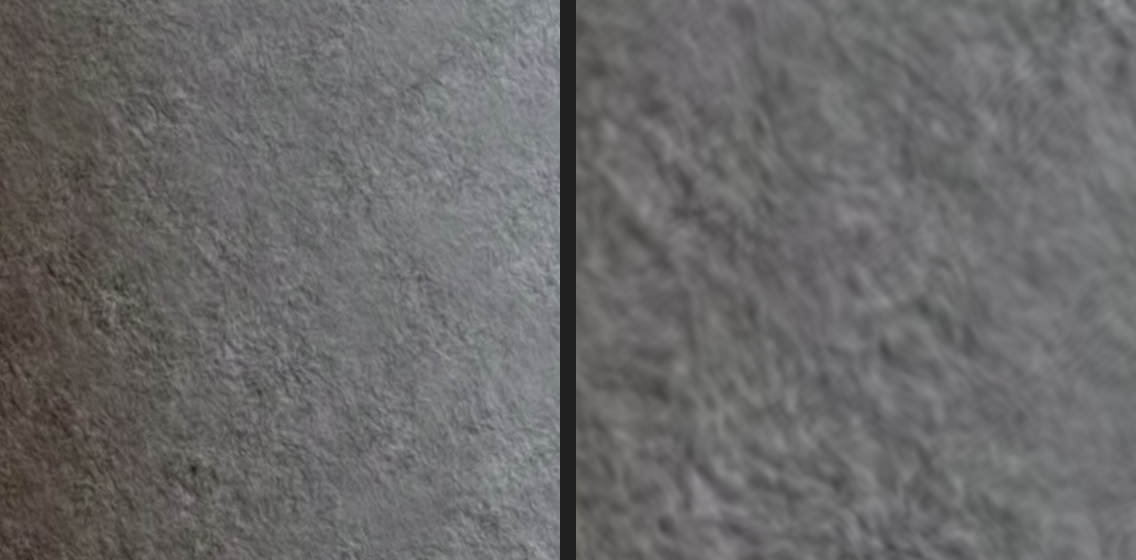
Left, the full canvas; right, a detail of the centre.
Give the GLSL for this texture, as a three.js fragment shader.

```glsl
// Soft grey suede with a slanted nap, shading from warm brown shadow to cool light.
varying vec2 vUv;

vec2 hashDirection(vec2 cell) {
  float angle = 6.2832 * fract(sin(dot(cell, vec2(127.1, 311.7))) * 43758.5453);
  return vec2(cos(angle), sin(angle));
}

// Gradient noise, centred on zero
float noise(vec2 p) {
  vec2 cell = floor(p);
  vec2 f = p - cell;
  vec2 s = f * f * f * (f * (f * 6.0 - 15.0) + 10.0);
  vec2 e = vec2(1.0, 0.0);
  float low = mix(dot(hashDirection(cell), f),
                  dot(hashDirection(cell + e.xy), f - e.xy), s.x);
  float high = mix(dot(hashDirection(cell + e.yx), f - e.yx),
                   dot(hashDirection(cell + e.xx), f - e.xx), s.x);
  return mix(low, high, s.y);
}

// Height of the nap: x runs across the fibres, y along them
float napHeight(vec2 p) {
  float height = 0.0;
  float weight = 0.9;
  vec2 frequency = vec2(34.0, 23.0);
  for (int i = 0; i < 4; i++) {
    height += weight * noise(p * frequency + float(i) * 19.7);
    frequency *= 1.6;
    weight *= 0.8;
  }
  return height;
}

// Base colour from the shadowed side (0) to the lit side (1)
vec3 lightRamp(float t) {
  vec3 color = mix(vec3(0.300, 0.260, 0.228), vec3(0.362, 0.345, 0.325), smoothstep(-0.1, 0.24, t));
  color = mix(color, vec3(0.425, 0.424, 0.430), smoothstep(0.15, 0.55, t));
  return mix(color, vec3(0.525, 0.545, 0.560), smoothstep(0.48, 1.16, t));
}

void main() {
  vec2 uv = vUv;

  // Broad light, with slow uneven patches
  float patches = noise(uv * 4.0 + 3.0) + 0.7 * noise(uv * 9.0 + 8.0);
  float t = uv.x + 0.2 * (uv.y - 0.5) + 0.08 * patches;
  vec3 color = lightRamp(t);

  // Nap slanting down to the right, bent enough to break up long ridges
  vec2 bent = uv + 0.014 * vec2(noise(uv * 9.0), noise(uv * 9.0 + 40.0));
  bent += 0.005 * vec2(noise(uv * 32.0 + 11.0), noise(uv * 32.0 + 52.0));
  vec2 nap = vec2(dot(bent, vec2(0.79, 0.61)), dot(bent, vec2(0.61, -0.79)));

  // Relief lit from the upper right, rougher toward the lower left
  float relief = napHeight(nap) - napHeight(nap + vec2(0.008, -0.002));
  float roughness = mix(1.15, 0.85, smoothstep(0.0, 1.0, 0.6 * uv.x + 0.6 * uv.y));
  roughness *= 1.0 + 0.9 * noise(uv * 7.0 + 21.0);
  float shade = 0.075 * relief;

  // Clumps of fibre and short separate flecks
  shade += 0.055 * napHeight(nap * 0.9 + 5.0);
  shade += 0.045 * noise(nap * vec2(16.0, 11.0) + 14.0);
  shade += 0.065 * noise(nap * vec2(125.0, 72.0) + 33.0);
  shade += 0.045 * noise(nap * vec2(190.0, 120.0) + 71.0);
  shade *= roughness;

  // Faint broken threads crossing the nap
  float threads = noise(nap * vec2(70.0, 240.0) + 90.0);
  shade += 0.035 * threads * smoothstep(-0.3, 0.4, noise(uv * 14.0 + 60.0));
  color += shade;

  // Slight drift between violet and olive
  color += 0.016 * noise(uv * 11.0 + 75.0) * vec3(0.6, -0.5, 1.0);
  gl_FragColor = vec4(color, 1.0);
}
```
